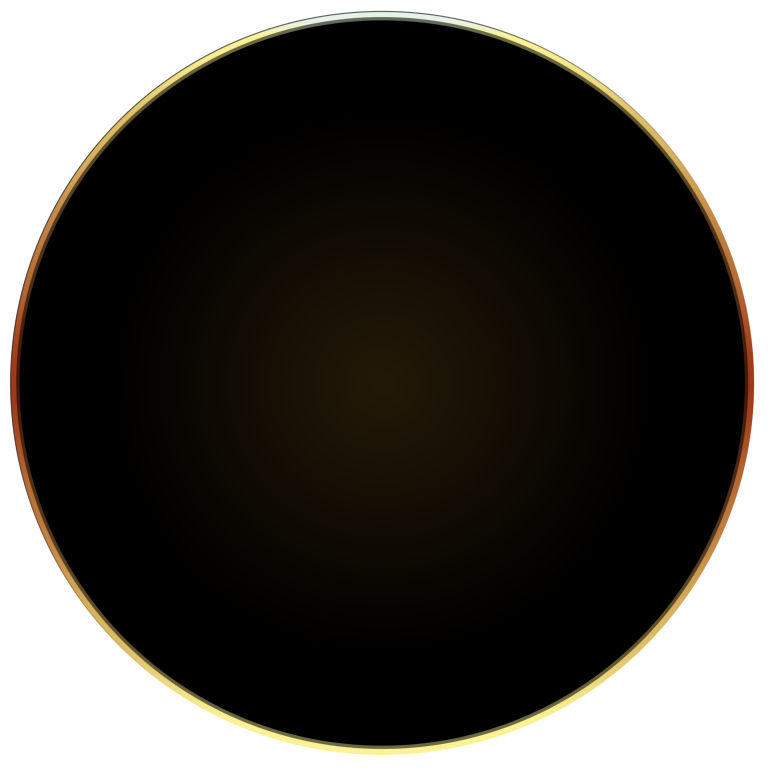
This background is drawn by a Shadertoy shader. Its source:

```glsl
// Coverage of a disc with a smoothed edge
float disc(float dist, float radius, float blur) {
    return 1.0 - smoothstep(radius - blur, radius + blur, dist);
}

// Metal colour by height: copper at the middle, gold towards both ends
vec3 metal(float height) {
    float h = abs(height);
    vec3 color = mix(vec3(0.62, 0.22, 0.09), vec3(0.73, 0.46, 0.23), smoothstep(0.0, 0.18, h));
    color = mix(color, vec3(0.86, 0.73, 0.39), smoothstep(0.15, 0.34, h));
    color = mix(color, vec3(0.98, 0.95, 0.58), smoothstep(0.32, 0.45, h));
    return mix(color, vec3(0.91, 0.95, 0.90), smoothstep(0.445, 0.475, height));
}

void mainImage(out vec4 fragColor, in vec2 fragCoord) {
    float size = min(iResolution.x, iResolution.y);
    vec2 p = (fragCoord - 0.5 * iResolution.xy) / size - vec2(-0.0023, 0.0013);
    float r = length(p);
    float blur = 0.75 / size;
    vec3 gold = metal(p.y);

    // Bright outer ring on white
    vec3 color = mix(vec3(1.0), gold, disc(r, 0.4842, blur));

    // Thin dark outline, strongest at the upper left
    float side = dot(p / max(r, 0.001), normalize(vec2(-0.7, 0.8)));
    float outline = disc(abs(r - 0.4838), 0.0007, blur) * smoothstep(-0.35, 0.7, side);
    color = mix(color, vec3(0.16, 0.18, 0.22), 0.8 * outline);

    // Dim inner bevel
    color = mix(color, gold * 0.43, disc(r, 0.4765, blur));

    // Black face with a warm central glow
    float glow = max(1.0 - r / 0.355, 0.0);
    vec3 face = vec3(0.14, 0.097, 0.028) * glow;
    color = mix(color, face, disc(r, 0.4722, blur));

    fragColor = vec4(color, 1.0);
}
```
